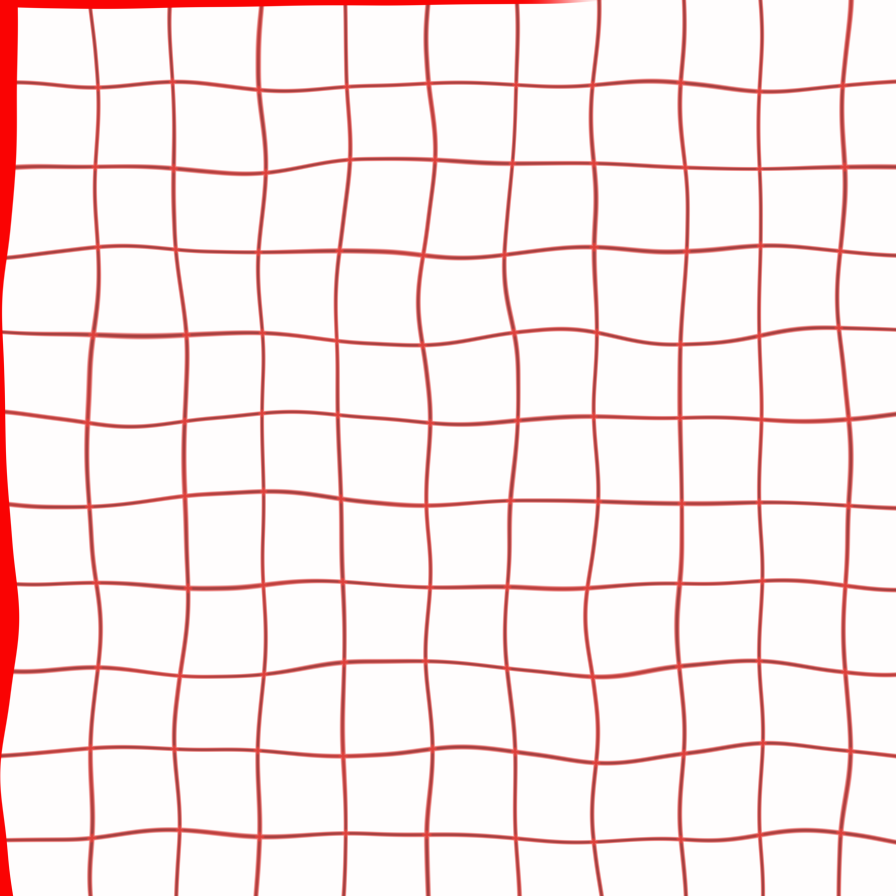
Reproduce this pattern procedurally as a WebGL 2 fragment shader.

```glsl
#version 300 es
precision highp float;
// A hand-drawn looking net of thin red lines on near-white, with a solid red
// rim on the left and top. Gradient noise bends an even grid; each line has
// a dark core, a soft red fringe and a brighter spot where lines cross.

uniform vec2 u_resolution;
out vec4 fragColor;

const float CELL = 0.0932;                      // grid pitch
const vec2 GRID_START = vec2(0.0117, 0.0012);   // first lines, from top left
const float BEND = 0.24;                        // bending, in cells
const float BEND_FREQ = 0.53;                   // noise lattices per cell

const vec3 PAPER = vec3(1.0, 0.992, 0.992);
const vec3 FRINGE = vec3(0.89, 0.42, 0.41);
const vec3 CORE = vec3(0.64, 0.25, 0.25);
const vec3 CROSSING = vec3(0.87, 0.25, 0.23);
const vec3 RIM = vec3(0.98, 0.01, 0.01);

// Unit gradient for a lattice point
vec2 gradientAt(vec2 cell) {
    vec3 h = fract(cell.xyx * vec3(0.1031, 0.1030, 0.0973));
    h += dot(h, h.yzx + 33.33);
    float angle = 6.28318 * fract((h.x + h.y) * h.z);
    return vec2(cos(angle), sin(angle));
}

float gradientNoise(vec2 p) {
    vec2 i = floor(p);
    vec2 f = p - i;
    vec2 w = f * f * f * (f * (f * 6.0 - 15.0) + 10.0);
    vec2 e = vec2(1.0, 0.0);
    float a = dot(gradientAt(i), f);
    float b = dot(gradientAt(i + e), f - e);
    float c = dot(gradientAt(i + e.yx), f - e.yx);
    float d = dot(gradientAt(i + e.xx), f - e.xx);
    return mix(mix(a, b, w.x), mix(c, d, w.x), w.y);
}

// Bends grid coordinates, each axis by its own noise
vec2 bendGrid(vec2 g, float amount, float freq) {
    vec2 q = g * freq;
    return g + amount * vec2(gradientNoise(q + vec2(17.3, 41.6)),
                             gradientNoise(q + vec2(63.7, 8.4)));
}

// 1 inside the radius, falling to 0 across the blur
vec2 softBand(vec2 dist, float radius, float blur) {
    return 1.0 - smoothstep(vec2(radius - blur), vec2(radius + blur), dist);
}

// Coverage of both line directions together
float joined(vec2 band) {
    return 1.0 - (1.0 - band.x) * (1.0 - band.y);
}

void main() {
    vec2 p = gl_FragCoord.xy / u_resolution;
    float px = 1.0 / min(u_resolution.x, u_resolution.y);

    // Bent grid counted from the top left corner
    vec2 fromTopLeft = vec2(p.x, 1.0 - p.y);
    vec2 flatGrid = (fromTopLeft - GRID_START) / CELL;
    vec2 grid = bendGrid(flatGrid, BEND, BEND_FREQ);

    // Distance to the nearest line of each direction; rims replace line zero
    vec2 dist = abs(fract(grid + 0.5) - 0.5) * CELL;
    dist += 1.0 - step(0.5, grid);

    // Soft fringe, then the core, redder in places
    float blur = max(0.0011, 0.6 * px);
    float fringe = joined(softBand(dist, 0.0025, blur));
    float core = joined(softBand(dist, 0.0013, max(0.0008, 0.6 * px)));
    float redness = smoothstep(-0.1, 0.5, gradientNoise(flatGrid * 0.9 + 5.2));
    vec3 coreColor = mix(CORE, CROSSING, 0.45 * redness);

    // Bright spots at crossings
    vec2 near = softBand(dist, 0.0045, 0.0015);
    coreColor = mix(coreColor, CROSSING, near.x * near.y);
    vec3 color = mix(PAPER, FRINGE, fringe);
    color = mix(color, coreColor, core);

    // Wavy rims; the top one thins out towards the right
    float topDepth = 0.0065 * (1.0 - smoothstep(0.42, 0.67, p.x));
    vec2 wave = (grid - flatGrid) * CELL;
    vec2 rimDist = fromTopLeft + vec2(wave.x, 0.35 * wave.y)
                 - vec2(GRID_START.x, topDepth);
    vec2 rim = softBand(rimDist, 0.0, max(0.0009, 0.7 * px));
    rim.y *= 1.0 - smoothstep(0.58, 0.68, p.x);
    color = mix(color, RIM, joined(rim));

    fragColor = vec4(color, 1.0);
}
```
